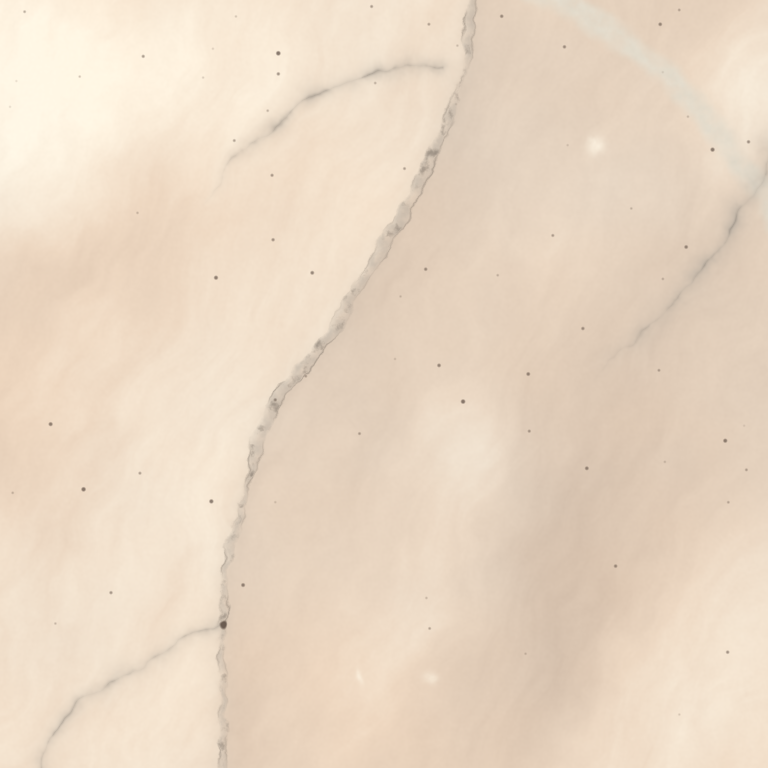
A Shadertoy shader for this texture:

```glsl
const vec3 SHADE = vec3(.825, .743, .667);
const vec3 SAND = vec3(.925, .847, .765);
const vec3 CREAM = vec3(1., .963, .895);
const vec3 GREY = vec3(.70, .665, .62);
const vec3 DARK = vec3(.47, .43, .39);
const vec3 CALCITE = vec3(.89, .86, .80);
const vec3 SPECK = vec3(.38, .32, .28);

vec2 hash2(vec2 p) {
    vec3 q = fract(p.xyx * vec3(.1031, .1030, .0973));
    q += dot(q, q.yzx + 33.33);
    return fract((q.xx + q.yz) * q.zy);
}

float corner(vec2 i, vec2 f, vec2 e) {
    return dot(hash2(i + e) * 2. - 1., f - e);
}

float noise(vec2 p) {
    vec2 i = floor(p), f = fract(p), e = vec2(0, 1);
    vec2 u = f * f * f * (f * (f * 6. - 15.) + 10.);
    return mix(mix(corner(i, f, e.xx), corner(i, f, e.yx), u.x),
               mix(corner(i, f, e.xy), corner(i, f, e.yy), u.x), u.y);
}

float fbm(vec2 p) {
    float sum = 0., gain = 1.;
    for (int i = 0; i < 4; i++) {
        sum += gain * noise(p);
        p = mat2(1.6, 1.2, -1.2, 1.6) * p + 17.3;
        gain *= .5;
    }
    return sum;
}

vec2 rotate(vec2 p, float angle) {
    float c = cos(angle), s = sin(angle);
    return vec2(c * p.x + s * p.y, c * p.y - s * p.x);
}

// Soft elliptical cloud
float cloud(vec2 p, float x, float y, float rx, float ry, float angle) {
    vec2 q = rotate(p - vec2(x, y), angle) / vec2(rx, ry);
    return exp(-dot(q, q));
}

// Distance to a quadratic curve and the position along it
vec2 curve(vec2 p, vec2 a, vec2 b, vec2 c) {
    vec2 nearest = vec2(9, 0), start = a;
    for (int i = 1; i <= 14; i++) {
        float t = float(i) / 14.;
        vec2 end = mix(mix(a, b, t), mix(b, c, t), t), d = end - start;
        float h = clamp(dot(p - start, d) / dot(d, d), 0., 1.);
        float dist = length(p - start - h * d);
        if (dist < nearest.x) nearest = vec2(dist, t + (h - 1.) / 14.);
        start = end;
    }
    return nearest;
}

float line(float dist, float width, float blur) {
    return 1. - smoothstep(width - blur, width + blur, abs(dist));
}

float crackX(float y) {
    float bend = (y - .46) / .07;
    return .29 + .325 * smoothstep(.2, 1., y) - .022 * exp(-bend * bend)
        + .01 * noise(vec2(y * 17., 2)) + .006 * noise(vec2(y * 50., 5));
}

// Cloudy ground tone: 0 is shade, 1 is cream
float groundTone(vec2 p, float side) {
    vec2 w = p + .08 * vec2(fbm(p * 4.), fbm(p * 4. + 31.));
    float left = .69 + .36 * cloud(w, 0., .91, .26, .17, 0.)
        - .32 * cloud(w, .07, .65, .24, .075, .45)
        - .24 * cloud(w, .02, .42, .12, .14, -.4);
    float right = .37 + .26 * cloud(w, .59, .42, .05, .15, .1)
        - .30 * cloud(w, .76, .34, .10, .25, -.25)
        - .14 * cloud(w, .50, .62, .07, .16, -.5)
        + .20 * cloud(w, .50, .18, .11, .14, -.3)
        + .15 * cloud(w, .72, .68, .06, .10, -.4)
        + .36 * cloud(w, 1., .87, .11, .12, 0.)
        - .18 * cloud(w, .72, .08, .05, .14, -.5)
        + .32 * smoothstep(-.06, .12, dot(w - vec2(.79, .16), vec2(.75, -.66)));
    vec2 grain = rotate(w, -.42);
    return mix(left, right, side) + .19 * fbm(grain * vec2(9, 3.5))
        + .08 * fbm(grain * vec2(45, 12) + 8.) + .035 * fbm(p * 75.);
}

// Scattered soft specks
float specks(vec2 p, float cells, float share, float blur) {
    vec2 cell = floor(p * cells), pick = hash2(cell + 71.);
    vec2 offset = (fract(p * cells) - .2 - .6 * hash2(cell + 13.)) / cells;
    float radius = mix(.0012, .0026, pick.y * pick.y);
    return step(pick.x, share) * mix(.15, .75, pick.y) * line(length(offset), radius, blur);
}

// Smoky vein with a broken core
vec3 smokyVein(vec3 ground, float dist, float strength, float spread, float broken) {
    ground = mix(ground, GREY, strength * exp(-dist / spread) * mix(.35, .7, broken));
    return mix(ground, DARK, strength * line(dist, .001, .003) * mix(.03, .3, broken));
}

void mainImage(out vec4 fragColor, in vec2 fragCoord) {
    vec2 p = fragCoord / iResolution.y;
    float blur = max(1. / iResolution.y, .0015);
    vec2 w = p + .014 * vec2(fbm(p * 14.), fbm(p * 14. + 9.));
    float fromCrack = (p.x - crackX(p.y)) * .88 + .004 * fbm(p * 60. + 40.);
    float side = smoothstep(-.008, .01, fromCrack);
    float patchy = smoothstep(-.5, .4, fbm(p * 38.));

    // Ground with rosy tint
    float tone = clamp(groundTone(p, side), -.05, 1.03);
    vec3 col = tone < .52 ? mix(SHADE, SAND, tone / .52) : mix(SAND, CREAM, (tone - .52) / .48);
    float tint = fbm(p * 3. + 50.) + mix(.35, -.2, side) + .6 * smoothstep(.3, 0., p.y) * side;
    col += tint * vec3(.012, -.003, -.014) + .008 * noise(p * 190.);

    // Pale calcite band and chips
    float band = curve(w, vec2(.69, 1.02), vec2(.89, .935), vec2(1.02, .7)).x;
    col = mix(col, CALCITE + .025 * fbm(p * 60.), line(band, .014, .01) * mix(.55, 1., patchy));
    float chips = cloud(w, .78, .815, .01, .014, 0.) + cloud(w, .468, .122, .004, .009, 0.)
        + cloud(w, .56, .118, .008, .007, 0.);
    col = mix(col, CREAM, min(chips * mix(.3, .8, patchy), .8));

    // Side veins
    float broken = smoothstep(-.3, .45, fbm(p * 26. + 3.));
    vec2 upper = curve(w, vec2(.575, .915), vec2(.39, .925), vec2(.25, .72));
    vec2 lower = curve(w, vec2(.289, .19), vec2(.03, .065), vec2(.055, -.02));
    vec2 outer = curve(w, vec2(1.01, .81), vec2(.94, .63), vec2(.72, .47));
    col = smokyVein(col, upper.x, smoothstep(1., .6, upper.y), .007, broken);
    col = smokyVein(col, lower.x, .85, .007, broken);
    col = smokyVein(col, outer.x, 1.2 * smoothstep(1., .4, outer.y), .011, broken);

    // Main crack: faint filling, broken edges
    float width = .004 + .004 * smoothstep(.35, .5, p.y) * smoothstep(.95, .7, p.y);
    width = max(width + .007 * noise(vec2(p.y * 15., 8)), .0015);
    float blotch = smoothstep(0., .6, fbm(p * 48. + 4.));
    float edges = max(line(fromCrack + width, .0008, .002) * smoothstep(-.15, .35, noise(p * 24.)),
        line(fromCrack - width, .0008, .002) * smoothstep(-.3, .25, noise(p * 21. + 6.)));
    float haze = .22 * exp(-abs(fromCrack) / .01);
    col = mix(col, GREY, max(haze, line(fromCrack, width, .004) * mix(.2, .55, patchy)));
    col = mix(col, DARK, max(line(fromCrack, width, .003) * blotch * .55, edges * .5));

    // Specks and the pit where veins meet
    float share = mix(.09, .22, (1. - side) * smoothstep(.5, .8, p.y));
    float pit = line(length(w - vec2(crackX(.19) + .004, .19)), .005, .002);
    col = mix(col, SPECK, max(specks(p, 24., share, blur), .9 * pit));
    fragColor = vec4(clamp(col, 0., 1.), 1);
}
```
